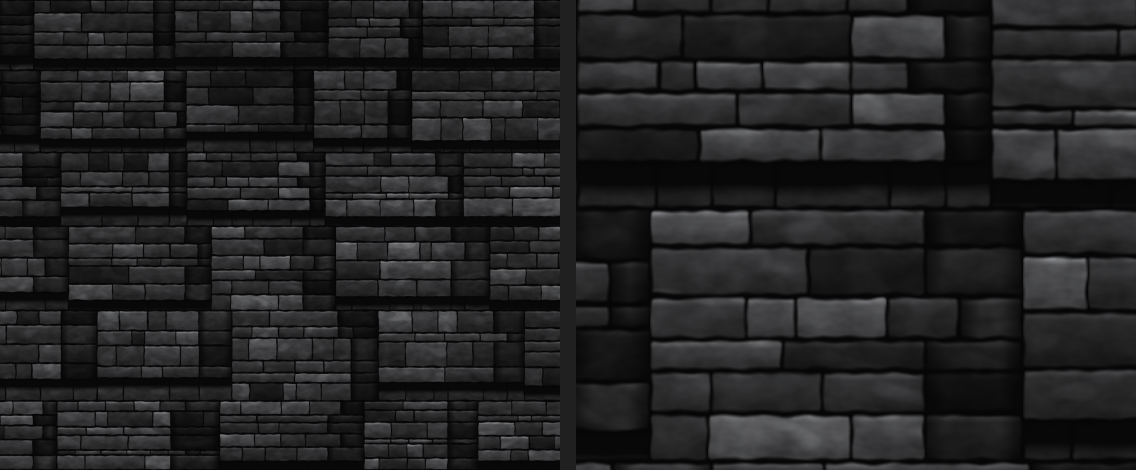
Left, the full canvas; right, a detail of the centre.
A WebGL 1 fragment shader for this texture:

```glsl
precision highp float;
uniform vec2 u_resolution;

const float BANDS = 6.0;
const float BLOCKS = 6.0;
const float WALL_SPAN = 1.72;
const float JOINT = 0.0017;
const float SOFTNESS = 0.0017;
const float SHADOW = 0.028;
const vec3 STONE_TINT = vec3(0.99, 0.995, 1.02);

float hash(vec2 p) {
    vec3 q = fract(p.xyx * 0.1031);
    q += dot(q, q.yzx + 33.33);
    return fract((q.x + q.y) * q.z);
}

float cornerSlope(vec2 cell, vec2 offset) {
    float angle = 6.2832 * hash(cell);
    return dot(vec2(cos(angle), sin(angle)), offset);
}

float gradientNoise(vec2 p) {
    vec2 i = floor(p), f = p - i;
    vec2 u = f * f * f * (f * (f * 6.0 - 15.0) + 10.0);
    vec2 e = vec2(1.0, 0.0);
    return mix(mix(cornerSlope(i, f), cornerSlope(i + e, f - e), u.x),
               mix(cornerSlope(i + e.yx, f - e.yx), cornerSlope(i + 1.0, f - 1.0), u.x), u.y);
}

float fbm(vec2 p) {
    float sum = 0.0, gain = 0.6;
    for (int k = 0; k < 3; k++) {
        sum += gain * gradientNoise(p);
        p = p * 2.1 + 17.3;
        gain *= 0.55;
    }
    return sum;
}

// Uneven division of 0..1 into count parts, both ends fixed
float divider(float i, float count, float seed, float jitter) {
    float inner = step(0.5, i) * step(i, count - 0.5);
    return (i + inner * jitter * (hash(vec2(i, seed)) - 0.5)) / count;
}

// Returns start, end and index of the part holding t
vec3 splitSpan(float t, float count, float seed, float jitter) {
    float i = floor(t * count);
    if (t < divider(i, count, seed, jitter)) i -= 1.0;
    else if (t >= divider(i + 1.0, count, seed, jitter)) i += 1.0;
    return vec3(divider(i, count, seed, jitter), divider(i + 1.0, count, seed, jitter), i);
}

float roundedBox(vec2 p, vec2 halfSize, float radius) {
    vec2 q = abs(p) - halfSize + radius;
    return length(max(q, 0.0)) + min(max(q.x, q.y), 0.0) - radius;
}

// One stone face: lit upper lip, shaded foot, grain and worn patches
float stoneFace(vec2 p, vec2 lo, vec2 hi, vec2 seed, float tone) {
    float v = (p.y - lo.y) / (hi.y - lo.y);
    float grain = fbm(p * vec2(38.0, 60.0) + seed * 3.1);
    float worn = smoothstep(0.12, 0.4, gradientNoise(p * vec2(24.0, 45.0) + seed));
    float lip = smoothstep(0.0075, 0.0025, hi.y - p.y);
    float lipGain = 0.55 * hash(seed + 5.7) + 0.5 * grain;
    float light = mix(0.74, 1.1, smoothstep(0.0, 0.9, v));
    return tone * (light + 0.42 * grain + 0.25 * worn + lip * max(lipGain, 0.0));
}

float wall(vec2 p) {
    // Bands of blocks, each block with its own courses
    vec3 band = splitSpan(p.y, BANDS, 4.0, 0.3);
    float bandSeed = band.z + 11.0;
    float shift = 0.3 * hash(vec2(bandSeed, 2.0));
    vec3 block = splitSpan((p.x + shift) / WALL_SPAN, BLOCKS, bandSeed, 0.45);
    vec2 blockX = block.xy * WALL_SPAN - shift;
    float blockSeed = bandSeed * 17.0 + block.z * 3.0;
    float courses = 5.0 + step(0.4, hash(vec2(blockSeed, 8.0)));
    float bandHeight = band.y - band.x;
    vec3 course = splitSpan((p.y - band.x) / bandHeight, courses, blockSeed, 0.65);
    vec2 courseY = band.x + course.xy * bandHeight;
    float courseSeed = blockSeed * 7.0 + course.z;

    // Raised front on the left, recessed gap on the right
    float front = mix(0.68, 0.87, hash(vec2(blockSeed, 31.0)));
    front += 0.09 * step(0.72, hash(vec2(courseSeed, 32.0)));
    float corner = mix(blockX.x, blockX.y, front);
    float inGap = step(corner, p.x);
    vec2 side = mix(vec2(blockX.x, corner), vec2(corner, blockX.y), inGap);
    float sideWidth = side.y - side.x;

    // Bricks along the course
    float density = mix(9.0, 21.0, hash(vec2(courseSeed, 41.0)));
    float count = max(1.0, floor(sideWidth * density + 0.5));
    vec3 brick = splitSpan((p.x - side.x) / sideWidth, count, courseSeed, 0.75);
    vec2 brickX = side.x + brick.xy * sideWidth;
    vec2 seed = vec2(courseSeed, brick.z + 20.0 * inGap);

    vec2 lo = vec2(brickX.x, courseY.x), hi = vec2(brickX.y, courseY.y);
    vec2 halfSize = 0.5 * (hi - lo) - vec2(0.7, 1.15) * JOINT;
    float wobble = 0.0021 * gradientNoise(p * 65.0 + seed);
    float shape = roundedBox(p - 0.5 * (lo + hi), halfSize, 0.002) + wobble;
    float face = smoothstep(SOFTNESS, -SOFTNESS, shape);

    // Depth decides the tone and the shadow cast on it
    float pick = hash(seed + 13.0);
    float tone = mix(0.165, 0.30, pick * pick);
    tone *= mix(1.0, 0.6, step(0.9, hash(seed + 23.0)));
    float gapTone = mix(0.06, 0.16, hash(seed + 51.0));
    float sideDistance = min(p.x - side.x, side.y - p.x);
    float gapLight = mix(0.45, 1.0, smoothstep(0.0, 0.018, sideDistance));
    float underhang = step(course.z, 0.5) * step(0.25, hash(vec2(blockSeed, 61.0)));
    float underLight = smoothstep(0.010, SHADOW, courseY.y - p.y);
    tone = mix(tone, gapTone * gapLight, inGap);
    tone = mix(tone, 0.17 * underLight, underhang);

    float broad = 1.0 + 0.3 * gradientNoise(p * 3.1 + 6.0) - 0.14 * smoothstep(0.5, 1.0, p.y);
    return mix(0.025, max(stoneFace(p, lo, hi, seed, tone) * broad, 0.03), face);
}

void main() {
    vec2 p = gl_FragCoord.xy / u_resolution.y;
    gl_FragColor = vec4(wall(p) * STONE_TINT, 1.0);
}
```
